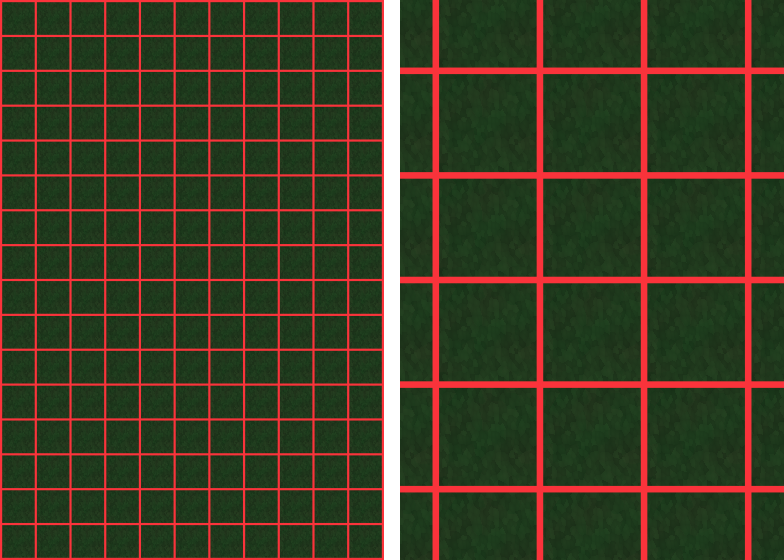
Left, the full canvas; right, a detail of the centre.
Reproduce this pattern procedurally as a WebGL 1 fragment shader.

```glsl
precision highp float;
// Thin red lines divide a dark green felt into 11 by 16 tiles.
// The lines come from distance to a repeated grid; the felt is cellular
// noise in tile coordinates, so its grain recurs in every tile.

uniform vec2 u_resolution;

const vec2 TILE_COUNT = vec2(11.0, 16.0);
const float LINE_HALF_WIDTH = 0.00195; // in canvas heights
const vec3 FELT_GREEN = vec3(0.12, 0.22, 0.11);
const vec3 LINE_RED = vec3(0.98, 0.20, 0.23);

vec2 hash2(vec2 p) {
  vec2 k = vec2(dot(p, vec2(127.1, 311.7)), dot(p, vec2(269.5, 183.3)));
  return fract(sin(k) * 43758.55);
}

// Nearest feature point: x is its distance, y its random tone.
vec2 cellular(vec2 p) {
  vec2 cell = floor(p);
  vec2 nearest = vec2(8.0, 0.0);
  for (int j = -1; j <= 1; j++) {
    for (int i = -1; i <= 1; i++) {
      vec2 id = cell + vec2(float(i), float(j));
      vec2 point = hash2(id);
      float d = length(id + point - p);
      if (d < nearest.x) nearest = vec2(d, hash2(id + 37.0).x);
    }
  }
  return nearest;
}

// Broad, gentle mottling from layered sines, about -1 to 1.
float mottle(vec2 p) {
  return 0.6 * sin(7.0 * p.x + 2.0 * sin(5.0 * p.y))
       + 0.4 * sin(11.0 * p.y - 4.0 * p.x + 1.3);
}

// Short upright fibres with uneven green and brown tones.
vec3 felt(vec2 tile, vec3 base) {
  vec2 fibre = cellular(tile * vec2(23.0, 14.0) + vec2(3.0 * tile.y, 0.0));
  vec2 clump = cellular(tile * vec2(9.0, 7.0) + 19.0);
  float light = (fibre.y - 0.5) * 0.20 + (0.45 - fibre.x) * 0.10;
  light += (clump.y - 0.5) * 0.08;
  float warmth = 0.008 * mottle(tile) + 0.012 * (clump.y - 0.5);
  return base * (1.0 + light) + vec3(warmth, -warmth, 0.0);
}

// Box-filtered coverage of a band centred on distance zero.
float bandCoverage(float d, float halfWidth, float pixel) {
  return clamp((halfWidth - d) / pixel + 0.5, 0.0, 1.0);
}

void main() {
  vec2 p = gl_FragCoord.xy / u_resolution.y;
  vec2 extent = u_resolution / u_resolution.y;
  float pixel = 1.0 / u_resolution.y;

  // Outer lines lie wholly inside the canvas.
  vec2 pitch = (extent - 2.0 * LINE_HALF_WIDTH) / TILE_COUNT;
  vec2 grid = (p - LINE_HALF_WIDTH) / pitch;
  vec2 d = abs(fract(grid + 0.5) - 0.5) * pitch;

  float vertical = bandCoverage(d.x, LINE_HALF_WIDTH, pixel);
  float horizontal = bandCoverage(d.y, LINE_HALF_WIDTH, pixel);
  float line = 1.0 - (1.0 - vertical) * (1.0 - horizontal);

  vec3 color = felt(fract(grid), FELT_GREEN);
  gl_FragColor = vec4(mix(color, LINE_RED, line), 1.0);
}
```
